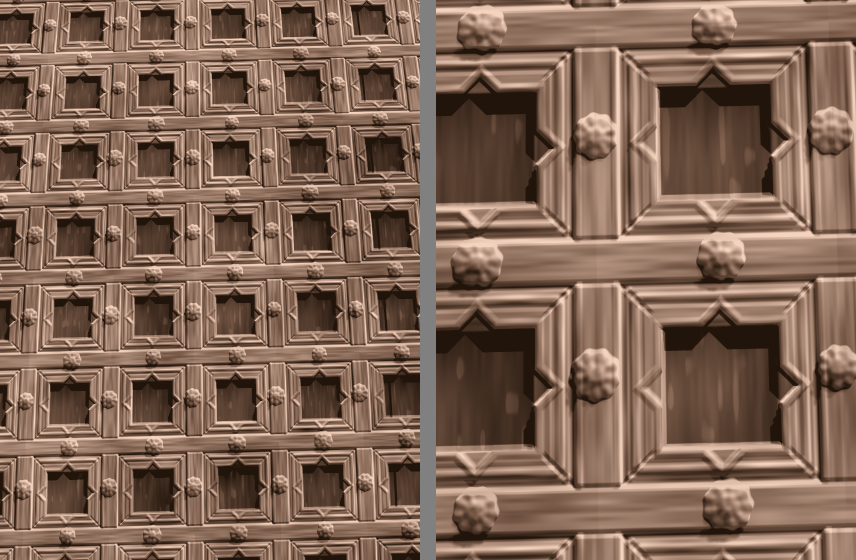
Left: the whole. Right: its middle third, enlarged.
Give the GLSL for this pattern, as a WebGL 2 fragment shader.

```glsl
#version 300 es
precision highp float;
// Carved wooden door: a grid of framed, star-notched recesses between rails and
// stiles, with a round stud at every crossing midpoint. A height field per cell
// is lit from the upper right, then toned with wood grain and wear.
uniform vec2 u_resolution;
out vec4 outColor;

const vec3 DARK = vec3(0.17, 0.11, 0.07);
const vec3 MID = vec3(0.47, 0.35, 0.28);
const vec3 PALE = vec3(0.90, 0.77, 0.69);
const vec2 LIGHT = vec2(0.45, 0.89);   // direction towards the light
const float OPENING = 0.238;           // half width of the recess
const float NOTCH = 0.072;             // height of the star points
const float FRAME = 0.395;             // half width of the frame
const float DEPTH = 0.14;
const float STUD = 0.098;
const float RELIEF = 0.165;            // strength of slope shading
const float GRAIN = 0.24;
const float CONTRAST = 1.2;
const float SPLIT_COLUMN = 2.0;        // column whose floors are split

float hash(vec2 p) {
  vec3 k = fract(vec3(p.xyx) * 0.1031);
  k += dot(k, k.yzx + 33.33);
  return fract((k.x + k.y) * k.z);
}

float noise(vec2 p) {
  vec2 i = floor(p), f = fract(p);
  f = f * f * (3.0 - 2.0 * f);
  return mix(mix(hash(i), hash(i + vec2(1, 0)), f.x),
             mix(hash(i + vec2(0, 1)), hash(i + vec2(1, 1)), f.x), f.y);
}

float line(float d, float w) { return 1.0 - smoothstep(0.3 * w, w, abs(d)); }

// Canvas to grid units; the grid widens and tilts slightly down the door.
vec2 gridCoords(vec2 p) {
  float t = 1.0 - p.y + 0.0185 * (p.x - 0.556);
  float pitch = 0.166 + t * (0.062 - 0.022 * t);
  float row = t * (9.2 + t * (-3.1 + 1.07 * t)) - 0.87;
  return vec2((p.x - 0.457 - 0.008 * t) / pitch, -row);
}

// Square united with a diamond gives four pointed notches.
float starDistance(vec2 q) {
  vec2 a = abs(q);
  return min(max(a.x, a.y) - OPENING, (a.x + a.y - OPENING - NOTCH) * 0.707);
}

float studHeight(vec2 d, vec2 id) {
  d += 0.025 * (vec2(hash(id), hash(id + 7.3)) - 0.5);
  float angle = atan(d.y, d.x), r = length(d);
  float petals = cos(9.0 * angle + 6.0 * hash(id + 2.1));
  float size = STUD * mix(0.88, 1.1, hash(id + 4.7)) * (1.0 + 0.04 * petals);
  float dome = sqrt(max(0.0, 1.0 - r * r / (size * size)));
  return 0.08 * dome + 0.007 * petals * dome * smoothstep(0.03, 0.07, r)
       + 0.03 * smoothstep(0.055, 0.02, r) + 0.012 * dome * noise(d * 50.0 + id);
}

float height(vec2 g) {
  vec2 id = floor(g), q = fract(g) - 0.5, a = abs(q);
  vec2 panel = q + vec2(0.0, 0.016) + 0.02 * (vec2(hash(id + 1.7), hash(id + 5.9)) - 0.5);
  float edge = max(a.x, a.y), star = starDistance(panel);
  float clipped = max(edge, (a.x + a.y) * 0.52);
  float inFrame = 1.0 - smoothstep(FRAME, FRAME + 0.012, edge);
  // Mouldings on the frame, joined by mitres
  float wear = 0.3 + 1.1 * noise(g * 9.0);
  float h = 0.02 * wear * line(star - 0.024, 0.018);
  h -= 0.014 * line(edge - 0.318, 0.014) * smoothstep(0.02, 0.04, star);
  h += 0.017 * wear * line(clipped - 0.347, 0.018) - 0.018 * line(clipped - 0.374, 0.015);
  h -= 0.022 * line(a.x - a.y, 0.015) * smoothstep(0.27, 0.29, edge);
  h *= inFrame;
  // Rails run across; stiles sit between them with a raised strip on each side
  h += 0.02 * (1.0 - inFrame) - 0.035 * line(edge - FRAME, 0.018);
  float onStile = step(a.y, 0.41);
  h += onStile * 0.014 * wear * line(a.x - 0.425, 0.016);
  h -= 0.022 * line(a.y - 0.41, 0.014);
  // Recess; the lower and left points are cut shallow
  float shallow = smoothstep(-0.01, 0.01, max(abs(panel.x), abs(panel.y)) - OPENING);
  shallow *= step(panel.x + panel.y, 0.0);
  h = mix(h, -mix(DEPTH, 0.025, shallow), smoothstep(0.008, -0.008, star));
  // Studs on rails and stiles
  vec2 nearId = floor(g + 0.5);
  h += studHeight(vec2(q.x - 0.012, g.y - nearId.y), vec2(id.x, nearId.y) + 31.0);
  h += studHeight(vec2(g.x - nearId.x + 0.016, q.y - 0.03), vec2(nearId.x, id.y) + 67.0);
  return h;
}

float woodTone(vec2 g) {
  vec2 id = floor(g), q = fract(g) - 0.5, a = abs(q);
  float floorMask = smoothstep(0.01, -0.01, max(a.x, abs(q.y + 0.016)) - OPENING);
  bool across = a.y > 0.41 || (a.x < FRAME && a.y > a.x && floorMask < 0.5);
  vec2 fibre = across ? g : g.yx + 19.0;
  float grain = noise(fibre * vec2(3.0, 30.0) + 50.0) * 0.5
              + noise(fibre * vec2(6.0, 62.0) + 90.0) * 0.5 - 0.5;
  float tone = mix(0.56, 0.375, floorMask) + GRAIN * grain * mix(1.0, 0.4, floorMask);
  tone -= floorMask * 0.09 * smoothstep(-0.1, 0.24, max(q.y, q.x - 0.05));
  tone += 0.1 * (noise(g * 2.3 + 40.0) - 0.5) + 0.05 * (hash(id + 3.1) - 0.5);
  tone += 0.08 * (noise(g * 0.6 + 12.0) - 0.5);
  // Pale scratches and the split board on recess floors
  tone += floorMask * 0.08 * smoothstep(0.76, 0.9, noise(g * vec2(30.0, 7.0) + 70.0));
  float split = q.x + 0.165 + 0.03 * (hash(id + 8.8) - 0.5);
  float hasSplit = step(abs(id.x - SPLIT_COLUMN), 0.1) * floorMask;
  return tone - hasSplit * (0.25 * line(split, 0.018) + 0.06 * step(split, 0.0));
}

vec3 shade(vec2 p) {
  vec2 g = gridCoords(p);
  float e = 0.01, h = height(g), occlusion = 0.0;
  float slope = (height(g + e * LIGHT) - height(g - e * LIGHT)) / (2.0 * e);
  for (int i = 1; i <= 3; i++) {
    float reach = 0.035 * float(i);
    occlusion = max(occlusion, height(g + reach * LIGHT) - h - 0.9 * reach);
  }
  float tone = woodTone(g) - RELIEF * clamp(slope, -1.7, 1.4);
  tone -= 0.2 * smoothstep(0.0, 0.05, occlusion);
  tone = clamp(0.5 + CONTRAST * (tone - 0.5), 0.13, 0.96);
  vec3 low = mix(DARK, MID, (tone - DARK.r) / (MID.r - DARK.r));
  vec3 high = mix(MID, PALE, (tone - MID.r) / (PALE.r - MID.r));
  return tone < MID.r ? low : high;
}

void main() {
  vec3 sum = vec3(0.0);
  for (int i = 0; i < 4; i++) {
    vec2 offset = vec2(i % 2, i / 2) * 0.5 - 0.25;
    sum += shade((gl_FragCoord.xy + offset) / u_resolution);
  }
  outColor = vec4(clamp(sum * 0.25, 0.0, 1.0), 1.0);
}
```
